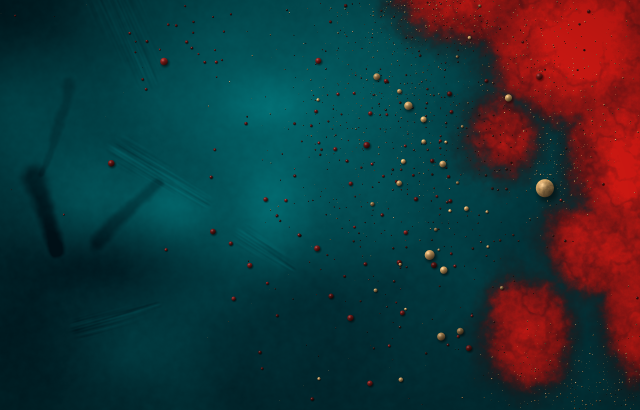
A Shadertoy shader for this background:

```glsl
// Brushed teal plaster with clouds of red pigment, scattered berries and gold flecks.

vec2 hash2(vec2 p) {
    vec3 h = fract(p.xyx * vec3(0.1031, 0.1030, 0.0973));
    h += dot(h, h.yzx + 33.33);
    return fract((h.xx + h.yz) * h.zy);
}

float corner(vec2 cell, vec2 f, vec2 o) {
    return dot(hash2(cell + o) * 2.0 - 1.0, f - o);
}

float gradientNoise(vec2 p) {
    vec2 i = floor(p), f = fract(p);
    vec2 u = f * f * f * (f * (f * 6.0 - 15.0) + 10.0);
    return mix(mix(corner(i, f, vec2(0, 0)), corner(i, f, vec2(1, 0)), u.x),
               mix(corner(i, f, vec2(0, 1)), corner(i, f, vec2(1, 1)), u.x), u.y);
}

float fbm(vec2 p) {
    float sum = 0.0, amp = 0.6;
    for (int i = 0; i < 5; i++) {
        sum += amp * gradientNoise(p);
        p = mat2(1.6, 1.2, -1.2, 1.6) * p + 7.3;
        amp *= 0.55;
    }
    return sum;
}

float glow(vec2 p, vec2 center, vec2 radii) {
    vec2 d = (p - center) / radii;
    return exp(-dot(d, d));
}

// Soft segment that tapers from a to b
float stroke(vec2 p, vec2 a, vec2 b, float width) {
    vec2 ab = b - a;
    float t = clamp(dot(p - a, ab) / dot(ab, ab), 0.0, 1.0);
    return 1.0 - smoothstep(0.2, 1.0, length(p - a - t * ab) / (width * (1.0 - 0.5 * t)));
}

// Parallel bristle marks along a stroke
float bristles(vec2 p, vec2 a, vec2 b, float width) {
    vec2 dir = normalize(b - a);
    vec2 q = vec2(dot(p, dir), dot(p, vec2(-dir.y, dir.x)));
    return stroke(p, a, b, width) * gradientNoise(q * vec2(7.0, 150.0));
}

float blob(vec2 p, vec2 center, vec2 radii) {
    return (1.0 - length((p - center) / radii)) * min(radii.x, radii.y);
}

// Rounded grain with a cast shadow and a lit upper left
vec3 pebble(vec3 col, vec2 q, float r, vec3 tint, float px) {
    float shadow = 1.0 - smoothstep(0.5, 1.7, length(q / r - vec2(0.3, -0.4)));
    float light = clamp(0.75 + 0.45 * dot(q / r, vec2(-0.6, 0.8)), 0.2, 1.3);
    float shine = glow(q / r, vec2(-0.3, 0.35), vec2(0.35));
    float cover = clamp(0.5 + (r - length(q)) / px, 0.0, 1.0);
    cover *= min(1.0, 2.0 * r / px);
    return mix(col * (1.0 - 0.5 * shadow), tint * light + 0.22 * shine, cover);
}

// One jittered grain per cell, thinned out away from the center
vec3 scatter(vec3 col, vec2 p, float cells, float density, vec2 center, vec2 radii,
             vec2 size, vec3 tint, float px) {
    vec2 id = floor(p * cells);
    vec2 place = hash2(id + cells), kind = hash2(id + cells + 71.0);
    float r = mix(size.x, size.y, kind.x * kind.x * kind.x);
    vec2 pos = (id + 0.5 + (place - 0.5) * max(0.0, 1.0 - 4.2 * r * cells)) / cells;
    if (kind.y > density * glow(pos, center, radii)) return col;
    return pebble(col, p - pos, r, tint * (0.7 + 0.5 * place.x), px);
}

vec3 tealWall(vec2 p) {
    vec2 w = p + 0.035 * vec2(fbm(p * 5.0), fbm(p * 5.0 + 31.0));
    float b = 0.36 + 0.44 * glow(p, vec2(0.70, 0.75), vec2(0.48, 0.40));
    // Lighter worn planes
    b += 0.20 * glow(w, vec2(0.65, 0.75), vec2(0.11, 0.06));
    b += 0.22 * glow(w, vec2(0.66, 0.50), vec2(0.09, 0.13));
    b += 0.26 * glow(w, vec2(0.20, 0.53), vec2(0.13, 0.10));
    b += 0.28 * glow(w, vec2(0.42, 0.49), vec2(0.09, 0.06));
    b += 0.20 * glow(w, vec2(0.05, 0.70), vec2(0.11, 0.13));
    b += 0.18 * glow(w, vec2(0.36, 0.14), vec2(0.15, 0.11));
    // Shaded hollows
    b -= 0.28 * glow(p, vec2(0.0, 1.0), vec2(0.25, 0.16));
    b -= 0.22 * glow(p, vec2(0.04, 0.20), vec2(0.26, 0.26));
    b -= 0.20 * glow(w, vec2(0.27, 0.34), vec2(0.20, 0.07));
    b -= 0.12 * glow(p, vec2(0.75, 0.05), vec2(0.50, 0.20));
    b -= 0.14 * glow(w, vec2(0.74, 0.29), vec2(0.18, 0.10));
    // Cracks and ridges
    b -= 0.38 * stroke(w, vec2(0.08, 0.57), vec2(0.14, 0.39), 0.045);
    b -= 0.14 * stroke(w, vec2(0.17, 0.80), vec2(0.10, 0.58), 0.022);
    b -= 0.24 * stroke(w, vec2(0.24, 0.41), vec2(0.39, 0.55), 0.035);
    // Brush marks and plaster texture
    b += 0.35 * bristles(p, vec2(0.30, 0.63), vec2(0.50, 0.51), 0.05);
    b += 0.35 * bristles(p, vec2(0.60, 0.42), vec2(0.71, 0.35), 0.04);
    b += 0.35 * bristles(p, vec2(0.20, 0.20), vec2(0.38, 0.25), 0.04);
    b += 0.20 * bristles(p, vec2(0.28, 1.0), vec2(0.36, 0.82), 0.10);
    b += 0.16 * fbm(p * 4.0 + 3.0) + 0.08 * fbm(p * 45.0);
    return mix(vec3(0.0, 0.07, 0.10), vec3(0.01, 0.44, 0.46), clamp(b, 0.0, 1.25));
}

vec3 redClouds(vec3 wall, vec2 p) {
    float d = blob(p, vec2(1.14, 1.01), vec2(0.16, 0.11));
    d = max(d, blob(p, vec2(1.42, 0.90), vec2(0.23, 0.20)));
    d = max(d, blob(p, vec2(1.225, 0.67), vec2(0.08, 0.09)));
    d = max(d, blob(p, vec2(1.54, 0.60), vec2(0.15, 0.26)));
    d = max(d, blob(p, vec2(1.47, 0.40), vec2(0.13, 0.12)));
    d = max(d, blob(p, vec2(1.29, 0.19), vec2(0.10, 0.13)));
    d = max(d, blob(p, vec2(1.56, 0.25), vec2(0.09, 0.16)));
    d += 0.06 * fbm(p * 8.0) + 0.025 * fbm(p * 50.0);
    float crease = 1.0 - smoothstep(0.0, 0.07, abs(fbm(p * 6.0 + 12.0)));
    float tone = 0.35 + 6.0 * d + 0.6 * fbm(p * 9.0 + 5.0) + 0.3 * fbm(p * 60.0) - 0.22 * crease;
    vec3 pigment = mix(vec3(0.30, 0.07, 0.08), vec3(0.83, 0.10, 0.08), clamp(tone, 0.0, 1.1));
    vec3 col = mix(wall, vec3(0.13, 0.10, 0.11), 0.65 * smoothstep(-0.07, 0.01, d));
    return mix(col, pigment, smoothstep(-0.025, 0.03, d));
}

void mainImage(out vec4 fragColor, in vec2 fragCoord) {
    vec2 p = fragCoord / iResolution.y;
    float px = 1.0 / iResolution.y;
    vec3 gold = vec3(0.80, 0.62, 0.38), berry = vec3(0.46, 0.10, 0.09), rust = vec3(0.26, 0.12, 0.10);
    vec3 col = redClouds(tealWall(p), p);

    // Fine gold dust
    vec2 fine = vec2(0.0006, 0.0016);
    col = scatter(col, p, 110.0, 0.22, vec2(0.93, 0.72), vec2(0.20, 0.22), fine, gold * 0.7, px);
    col = scatter(col, p, 121.0, 0.50, vec2(1.36, 0.62), vec2(0.08, 0.11), fine, gold, px);
    col = scatter(col, p, 117.0, 0.45, vec2(1.05, 0.97), vec2(0.16, 0.09), fine, gold, px);
    col = scatter(col, p, 113.0, 0.45, vec2(1.42, 0.07), vec2(0.18, 0.10), fine, gold, px);
    col = scatter(col, p, 107.0, 0.22, vec2(1.35, 0.85), vec2(0.22, 0.20), fine, gold, px);

    // Berries and crumbs
    col = scatter(col, p, 62.0, 0.38, vec2(1.02, 0.68), vec2(0.25, 0.36), vec2(0.001, 0.003), rust, px);
    col = scatter(col, p, 43.0, 0.45, vec2(0.43, 0.92), vec2(0.12, 0.07), vec2(0.002, 0.004), berry, px);
    col = scatter(col, p, 24.0, 0.36, vec2(0.92, 0.58), vec2(0.34, 0.42), vec2(0.003, 0.008), berry, px);

    // Gold flakes, then the larger stones
    col = scatter(col, p, 19.0, 0.26, vec2(1.06, 0.48), vec2(0.24, 0.42), vec2(0.003, 0.010), gold, px);
    col = pebble(col, p - vec2(0.400, 0.850), 0.009, vec3(0.60, 0.13, 0.11), px);
    col = pebble(col, p - vec2(0.996, 0.742), 0.010, gold, px);
    col = pebble(col, p - vec2(1.048, 0.378), 0.012, gold, px);
    col = pebble(col, p - vec2(1.329, 0.541), 0.022, gold * (1.0 + 0.5 * fbm(p * 70.0)), px);

    // Corner falloff
    vec2 uv = fragCoord / iResolution.xy - 0.5;
    fragColor = vec4(col * (1.0 - 0.45 * dot(uv, uv)), 1.0);
}
```
